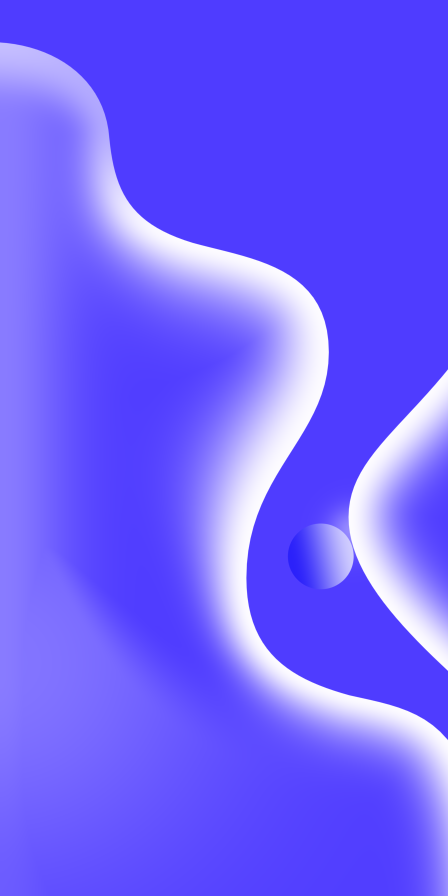
Give the GLSL for this background, as a Shadertoy shader.

```glsl
const vec3 BLUE = vec3(0.31, 0.235, 1.0);
const vec3 DEEP_BLUE = vec3(0.17, 0.13, 0.98);
const vec3 PALE = vec3(0.99, 0.985, 1.0);

float bell(float x, float width) {
    float t = x / width;
    return exp(-t * t);
}

vec2 bezier(vec2 a, vec2 b, vec2 c, vec2 d, float t) {
    float s = 1.0 - t;
    return s * s * s * a + 3.0 * s * s * t * b + 3.0 * s * t * t * c + t * t * t * d;
}

float segmentDistance(vec2 p, vec2 a, vec2 b) {
    vec2 ab = b - a;
    float t = clamp(dot(p - a, ab) / dot(ab, ab), 0.0, 1.0);
    return length(p - a - t * ab);
}

// edge.x holds the nearest distance; edge.y is +1 left of the curve, -1 right
vec2 addCurve(vec2 edge, vec2 p, vec2 a, vec2 b, vec2 c, vec2 d) {
    const int STEPS = 22;
    vec2 from = a;
    for (int i = 1; i <= STEPS; i++) {
        vec2 to = bezier(a, b, c, d, float(i) / float(STEPS));
        edge.x = min(edge.x, segmentDistance(p, from, to));
        if ((from.y <= p.y) != (to.y <= p.y)) {
            float crossing = mix(from.x, to.x, (p.y - from.y) / (to.y - from.y));
            edge.y = p.x < crossing ? 1.0 : -1.0;
        }
        from = to;
    }
    return edge;
}

// Depth inside the large wave, positive within
float waveDepth(vec2 p) {
    vec2 crest = vec2(12.2, 15.4), saddle = vec2(21.5, 27.1);
    vec2 bulge = vec2(36.7, 39.3), waist = vec2(27.5, 64.5), foot = vec2(39.0, 77.6);
    vec2 edge = vec2(1000.0, -1.0);
    edge = addCurve(edge, p, vec2(-1.0, 4.7), vec2(5.5, 4.75), vec2(11.7, 8.4), crest);
    edge = addCurve(edge, p, crest, vec2(12.8, 21.5), vec2(14.6, 25.0), saddle);
    edge = addCurve(edge, p, saddle, vec2(28.0, 28.9), vec2(36.7, 29.7), bulge);
    edge = addCurve(edge, p, bulge, vec2(36.7, 48.8), vec2(27.5, 52.7), waist);
    edge = addCurve(edge, p, waist, vec2(27.5, 72.9), vec2(32.5, 75.8), foot);
    edge = addCurve(edge, p, foot, vec2(47.5, 79.5), vec2(54.4, 80.0), vec2(54.7, 104.0));
    return edge.x * edge.y;
}

// Depth inside the lobe entering from the right
float lobeDepth(vec2 p) {
    vec2 tip = vec2(38.9, 57.7);
    vec2 edge = vec2(1000.0, 1.0);
    edge = addCurve(edge, p, vec2(52.1, 38.5), vec2(45.6, 47.5), vec2(38.9, 51.0), tip);
    edge = addCurve(edge, p, tip, vec2(38.9, 64.1), vec2(44.9, 70.3), vec2(52.1, 76.8));
    return -edge.x * edge.y;
}

vec3 waveColor(vec2 p, float depth) {
    // Rim light, widest around the bulge
    float top = 1.0 - smoothstep(6.5, 15.6, p.y);
    float rimWidth = 3.4 + 4.2 * bell(p.y - 45.6, 17.0)
                   + 1.6 * smoothstep(73.0, 88.0, p.y) + 1.8 * top;
    float rim = mix(0.52, 1.0, smoothstep(13.0, 27.0, p.y)) * bell(depth, rimWidth);

    // Left wash and the folded lower wash
    float sideWidth = mix(9.8, 7.8, smoothstep(15.0, 40.0, p.y));
    float side = 0.33 * bell(p.x, sideWidth) * (1.0 - 0.5 * smoothstep(75.0, 100.0, p.y));
    float foldLine = 84.6 - 43.0 * exp(-p.x / 13.0);
    float fold = smoothstep(-4.0, 6.5, p.y - foldLine);
    float lower = 0.3 * bell(p.x, 26.0) * bell(p.y - 74.0, 25.0) * fold;

    float light = 1.0 - (1.0 - rim) * (1.0 - max(side, lower));
    return mix(BLUE, PALE, light);
}

vec3 ballColor(vec2 offset, float radius) {
    float shade = dot(offset / radius, normalize(vec2(1.0, -0.2))) * 0.5 + 0.5;
    return mix(DEEP_BLUE, PALE, 0.8 * smoothstep(0.05, 1.05, shade));
}

void mainImage(out vec4 fragColor, in vec2 fragCoord) {
    // Percent of canvas height, measured downward from the top
    vec2 p = 100.0 * vec2(fragCoord.x, iResolution.y - fragCoord.y) / iResolution.y;
    float soft = 70.0 / iResolution.y;

    // Backdrop with a small halo beside the lobe
    vec3 color = mix(BLUE, PALE, 0.42 * bell(length(p - vec2(39.3, 59.2)), 2.6));

    // Ball
    const float BALL_RADIUS = 3.67;
    vec2 offset = p - vec2(35.8, 62.1);
    float ball = smoothstep(-soft, soft, BALL_RADIUS - length(offset));
    color = mix(color, ballColor(offset, BALL_RADIUS), ball);

    // Right lobe
    float lobe = lobeDepth(p);
    vec3 lobeColor = mix(BLUE, PALE, bell(lobe, 5.0));
    color = mix(color, lobeColor, smoothstep(-soft, soft, lobe));

    // Large wave
    float wave = waveDepth(p);
    color = mix(color, waveColor(p, wave), smoothstep(-soft, soft, wave));

    fragColor = vec4(color, 1.0);
}
```
